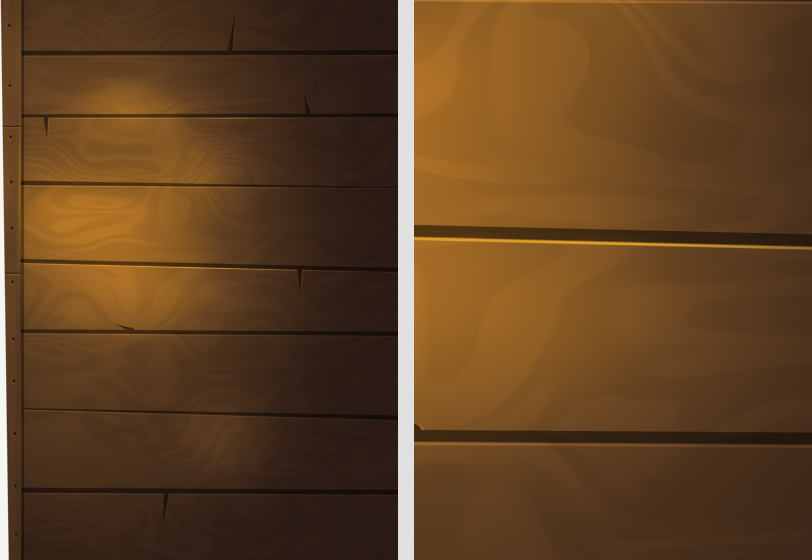
Left: the whole. Right: its middle third, enlarged.
This texture is drawn by a Shadertoy shader. Its source:

```glsl
const vec3 BACKDROP = vec3(0.96, 0.96, 0.95);
const vec3 GLINT = vec3(0.95, 0.70, 0.16);

// Seams: height at left, height at right, half width at left and right
const vec4 SEAMS[7] = vec4[7](
    vec4(0.905, 0.906, 0.0040, 0.0040), vec4(0.793, 0.794, 0.0028, 0.0034),
    vec4(0.674, 0.665, 0.0042, 0.0007), vec4(0.535, 0.518, 0.0034, 0.0036),
    vec4(0.409, 0.404, 0.0034, 0.0036), vec4(0.271, 0.254, 0.0008, 0.0042),
    vec4(0.125, 0.121, 0.0045, 0.0042));

// Cracks: wide end, then tip
const vec4 CRACKS[6] = vec4[6](
    vec4(0.411, 0.909, 0.420, 0.977), vec4(0.551, 0.796, 0.544, 0.831),
    vec4(0.082, 0.789, 0.084, 0.753), vec4(0.535, 0.517, 0.536, 0.478),
    vec4(0.237, 0.410, 0.204, 0.422), vec4(0.297, 0.118, 0.291, 0.062));

float hash(vec2 p) {
    return fract(sin(dot(p, vec2(127.1, 311.7))) * 43758.5453);
}

float noise(vec2 p) {
    vec2 i = floor(p), f = fract(p);
    f = f * f * (3.0 - 2.0 * f);
    return mix(mix(hash(i), hash(i + vec2(1, 0)), f.x),
               mix(hash(i + vec2(0, 1)), hash(i + vec2(1, 1)), f.x), f.y);
}

float spot(vec2 p, vec2 center, vec2 radius) {
    vec2 d = (p - center) / radius;
    return exp(-dot(d, d));
}

float cover(float dist, float aa) {
    return 1.0 - smoothstep(-aa, aa, dist);
}

// Distance to a sliver narrowing from a to b
float wedge(vec2 p, vec2 a, vec2 b, float halfWidth) {
    vec2 ab = b - a;
    float t = clamp(dot(p - a, ab) / dot(ab, ab), 0.0, 1.0);
    return length(p - a - t * ab) - halfWidth * (1.0 - t);
}

// Wood colour from shadow to full lamp light
vec3 woodRamp(float light) {
    vec3 c = mix(vec3(0.17, 0.105, 0.08), vec3(0.29, 0.19, 0.11), smoothstep(0.0, 0.28, light));
    c = mix(c, vec3(0.38, 0.25, 0.13), smoothstep(0.22, 0.48, light));
    c = mix(c, vec3(0.53, 0.35, 0.14), smoothstep(0.42, 0.75, light));
    return mix(c, vec3(0.71, 0.46, 0.15), smoothstep(0.68, 1.05, light));
}

float lampLight(vec2 p) {
    float light = 0.60 * spot(p, vec2(0.15, 0.62), vec2(0.32, 0.47));
    light += 0.36 * spot(p, vec2(0.24, 0.80), vec2(0.09, 0.05));
    light += 0.42 * spot(p, vec2(0.16, 0.61), vec2(0.21, 0.08));
    light += 0.25 * spot(p, vec2(0.35, 0.70), vec2(0.09, 0.07));
    light += 0.36 * spot(p, vec2(0.26, 0.48), vec2(0.17, 0.08));
    return light + 0.20 * spot(p, vec2(0.39, 0.22), vec2(0.08, 0.07));
}

// Soft wavy bands with flat tones, different on each plank
float grain(vec2 p, float plank) {
    vec2 q = p * vec2(6.0, 26.0) + plank * vec2(17.3, 9.1);
    q.y += 3.0 * noise(p * vec2(9.0, 12.0) + plank * 5.7);
    float bands = fract(noise(q) * 3.0 + 0.6 * noise(q * 2.3));
    float tone = smoothstep(0.0, 0.12, bands) - smoothstep(0.45, 0.65, bands);
    return 0.6 * (tone - 0.5) + 0.5 * (noise(q * vec2(0.7, 2.0)) - 0.5);
}

vec3 planks(vec2 p, float width, float aa) {
    float along = clamp(p.x / width, 0.0, 1.0);
    float plank = 0.0, gap = 0.0, rim = 0.0;
    for (int i = 0; i < 7; i++) {
        float d = p.y - mix(SEAMS[i].x, SEAMS[i].y, along);
        float halfWidth = mix(SEAMS[i].z, SEAMS[i].w, along);
        plank += step(d, 0.0);
        gap = max(gap, cover(abs(d) - halfWidth, aa));
        rim = max(rim, cover(abs(d + halfWidth + 0.0013) - 0.0008, aa));
    }
    for (int i = 0; i < 6; i++) {
        vec4 c = CRACKS[i];
        gap = max(gap, cover(wedge(p, c.xy, c.zw, 0.0042), aa));
        rim = max(rim, 0.7 * cover(wedge(p - vec2(0.002, 0.0), c.xy, c.zw, 0.0042), aa));
    }
    float light = lampLight(p);
    vec3 wood = woodRamp(light) * (1.0 + 0.10 * grain(p, plank));
    wood *= 0.97 + 0.06 * hash(vec2(plank, 3.0));
    float glint = spot(p, vec2(0.35, 0.524), vec2(0.15, 0.02));
    glint += 0.6 * spot(p, vec2(0.42, 0.792), vec2(0.07, 0.012));
    vec3 col = mix(wood, mix(wood * 1.35, GLINT, min(glint, 1.0)), rim * 0.8);
    return mix(col, wood * 0.5, gap);
}

vec3 post(vec2 p, float leftEdge, float aa) {
    float light = 0.20 + 0.28 * spot(p, vec2(0.0, 0.72), vec2(1.0, 0.4));
    vec3 col = woodRamp(light) * (0.95 + 0.2 * noise(p * vec2(90.0, 9.0)));
    col = mix(col, GLINT * 0.65, 0.7 * spot(p, vec2(0.036, 0.66), vec2(0.003, 0.11)));
    // Nails, evenly spaced with a little jitter
    float row = floor((p.y + 0.004) / 0.0904);
    float nailY = (row + 0.5) * 0.0904 - 0.004 + 0.02 * (hash(vec2(row, 8.0)) - 0.5);
    vec2 nail = vec2(leftEdge + 0.013, nailY);
    col = mix(col, col * 1.3, cover(length(p - nail) - 0.0042, aa));
    col = mix(col, col * 0.4, cover(length(p - nail - vec2(0.0007)) - 0.0031, aa));
    // Joints between the lengths of post
    for (int i = 0; i < 2; i++) {
        float d = p.y - (0.774 - 0.262 * float(i));
        col = mix(col, col * 1.4, cover(abs(d + 0.002) - 0.001, aa));
        col = mix(col, col * 0.55, cover(abs(d) - 0.0012, aa));
    }
    return col;
}

void mainImage(out vec4 fragColor, in vec2 fragCoord) {
    vec2 p = fragCoord / iResolution.y;
    float width = iResolution.x / iResolution.y, aa = 0.8 / iResolution.y;
    float leftEdge = mix(0.0156, 0.0015, p.y);
    float postEdge = 0.0375 + 0.001 * sin(p.y * 9.0);
    vec3 col = planks(p, width, aa);
    // Shadowed groove beside the post
    col *= 1.0 - 0.38 * cover(p.x - 0.043, aa);
    col = mix(col, post(p, leftEdge, aa), cover(p.x - postEdge, aa));
    col = mix(col, BACKDROP, cover(p.x - leftEdge, aa));
    fragColor = vec4(col, 1.0);
}
```
